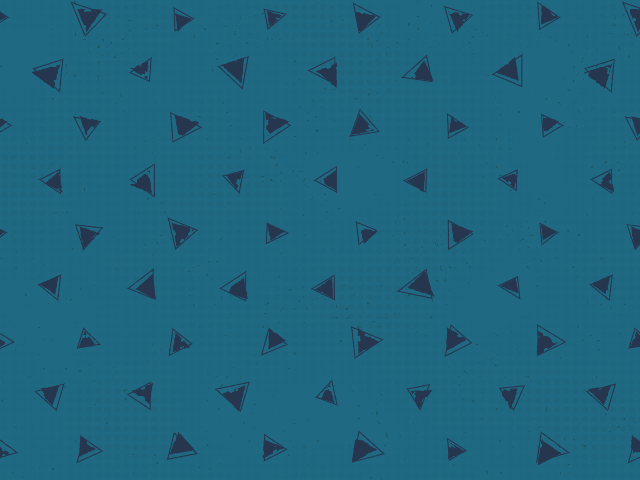
Write a WebGL 2 fragment shader that draws this pattern.

```glsl
#version 300 es
precision highp float;

#define CELL vec2(0.1915, 0.1123)
#define RIGHT_START vec2(-0.009, 0.0642)
#define LEFT_START_X 0.109
#define PERIOD 6.0
#define INRADIUS_MIN 0.0122
#define INRADIUS_MAX 0.0196
#define FILL_SCALE 0.82
#define LINE_WIDTH 0.0022
#define JITTER 0.006
#define SPECK_LEVEL 0.56
#define DOT_PITCH 0.0195

uniform vec2 u_resolution;
out vec4 outColor;

const float PI = 3.14159;
const vec3 TEAL = vec3(0.12, 0.41, 0.51);
const vec3 DULL_TEAL = vec3(0.12, 0.38, 0.45);
const vec3 SPECK = vec3(0.11, 0.33, 0.37);
const vec3 INK = vec3(0.15, 0.21, 0.31);

vec2 hash2(vec2 p) {
  vec3 q = fract((p.xyx + 5.7) * vec3(0.1031, 0.1030, 0.0973));
  q += dot(q, q.yzx + 33.33);
  return fract((q.xx + q.yz) * q.zy);
}

vec2 direction(float angle) {
  return vec2(cos(angle), sin(angle));
}

float cornerSlope(vec2 corner, vec2 offset) {
  return dot(direction(2.0 * PI * hash2(corner).x), offset);
}

float gradientNoise(vec2 p) {
  vec2 i = floor(p), f = p - i;
  vec2 u = f * f * f * (f * (f * 6.0 - 15.0) + 10.0);
  vec2 e = vec2(1.0, 0.0);
  float low = mix(cornerSlope(i, f), cornerSlope(i + e, f - e), u.x);
  float high = mix(cornerSlope(i + e.yx, f - e.yx), cornerSlope(i + 1.0, f - 1.0), u.x);
  return mix(low, high, u.y);
}

// Signed distance to a slightly uneven triangle with one tip along angle
float triangle(vec2 p, float angle, float inradius, vec2 seed) {
  float d = -1.0;
  for (int i = 0; i < 3; i++) {
    float k = float(i);
    vec2 wobble = hash2(seed + 3.1 * k) - 0.5;
    float side = angle + PI + k * 2.0 * PI / 3.0 + 0.2 * wobble.x;
    d = max(d, dot(p, direction(side)) - inradius * (1.0 + 0.16 * wobble.y));
  }
  return d;
}

float coverage(float d, float pixel) {
  return 1.0 - smoothstep(-0.6 * pixel, 0.6 * pixel, d);
}

// Offset solid and outlined triangles, alternating direction by row
float triangleInk(vec2 p, float pixel) {
  float row = floor((p.y - RIGHT_START.y) / CELL.y + 0.5);
  float facesLeft = mod(row, 2.0);
  vec2 start = vec2(mix(RIGHT_START.x, LEFT_START_X, facesLeft), RIGHT_START.y);
  float column = floor((p.x - start.x) / CELL.x + 0.5);
  vec2 id = vec2(mod(column, PERIOD), row) * 7.3 + 11.0;

  vec2 shape = hash2(id);
  vec2 shift = hash2(id + 17.7) - 0.5;
  vec2 slip = hash2(id + 41.3) - 0.5;
  vec2 local = p - start - vec2(column, row) * CELL - shift * JITTER;
  float turn = 2.0 * shape.x - 1.0;
  float angle = facesLeft * PI + 0.5 * turn * abs(turn);
  float inradius = mix(INRADIUS_MIN, INRADIUS_MAX, shape.y);

  float rough = gradientNoise(p * 150.0);
  float outline = triangle(local, angle, inradius, id + 3.0);
  outline = abs(outline + 0.0004 * rough) - 0.5 * LINE_WIDTH * (1.0 + 0.5 * rough);

  // Ragged edge with a few bites taken out of the solid
  vec2 fillPoint = local - slip * inradius * 0.75;
  float fill = triangle(fillPoint, angle + 0.3 * shift.x, inradius * FILL_SCALE, id + 29.0);
  fill += 0.0016 * rough;
  fill += 0.005 * smoothstep(0.2, 0.35, gradientNoise(p * 62.0 + 9.0));
  return max(coverage(outline, pixel), coverage(fill, pixel));
}

// Clustered flecks of wear
float specks(vec2 p) {
  float grain = gradientNoise(p * 105.0) + 0.55 * gradientNoise(p * 240.0 + 31.0);
  float cluster = gradientNoise(p * 7.0 + 3.0) + 0.5 * gradientNoise(p * 19.0);
  return smoothstep(0.0, 0.12, grain + 0.28 * cluster - SPECK_LEVEL);
}

// Faint dot screen, fading in and out in patches
float dotScreen(vec2 p) {
  float d = length(fract(p / DOT_PITCH) - 0.5);
  float patches = smoothstep(-0.35, 0.4, gradientNoise(p * 4.0 + 13.0));
  return patches * (1.0 - smoothstep(0.25, 0.42, d));
}

void main() {
  vec2 p = gl_FragCoord.xy / u_resolution.y;
  float pixel = 1.0 / u_resolution.y;

  vec3 color = mix(TEAL, DULL_TEAL, 0.32 * dotScreen(p));
  color = mix(color, SPECK, 0.8 * specks(p));
  color = mix(color, INK, triangleInk(p, pixel));
  outColor = vec4(color, 1.0);
}
```
